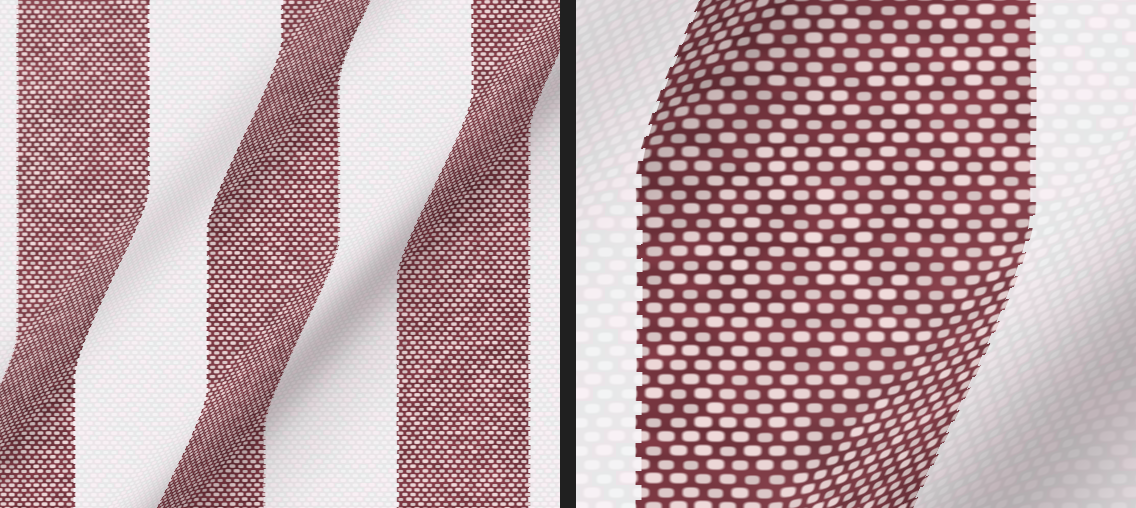
Left: the whole. Right: its middle third, enlarged.
This texture is drawn by a Shadertoy shader. Its source:

```glsl
const vec3 WHITE = vec3(0.965, 0.945, 0.955);
const vec3 RED_YARN = vec3(0.47, 0.21, 0.25);
const vec3 PALE_YARN = vec3(0.89, 0.81, 0.81);
const vec3 HAZE = vec3(0.69, 0.51, 0.53);
const vec2 WEAVE_PITCH = vec2(0.01465, 0.00846);
const vec2 FOLD_SHIFT = vec2(0.133, 0.085);

float hash(vec2 p) {
    vec3 q = fract(vec3(p.xyx) * 0.1031);
    q += dot(q, q.yzx + 33.33);
    return fract((q.x + q.y) * q.z);
}

float noise(vec2 p) {
    vec2 i = floor(p), f = fract(p);
    f = f * f * (3.0 - 2.0 * f);
    float low = mix(hash(i), hash(i + vec2(1, 0)), f.x);
    float high = mix(hash(i + vec2(0, 1)), hash(i + vec2(1, 1)), f.x);
    return mix(low, high, f.y);
}

float bump(float x, float center, float width) {
    float t = (x - center) / width;
    return exp(-t * t);
}

// Signed distance to the nearest stripe, negative inside
float stripeDistance(float x, float center, float width, float period) {
    float offset = mod(x - center + 0.5 * period, period) - 0.5 * period;
    return abs(offset) - 0.5 * width;
}

// Staggered oblong floats: x is coverage, y is a random value per float
vec2 weave(vec2 grid, vec2 halfSize, float softness) {
    float row = floor(grid.y);
    grid.x += 0.5 * mod(row, 2.0);
    float seed = hash(vec2(floor(grid.x), row) + 57.0);
    vec2 cell = fract(grid) - 0.5;
    cell.y += 0.10 * (seed - 0.5);
    vec2 q = abs(cell) / (halfSize * mix(0.9, 1.1, seed));
    float radius = pow(dot(q * q, q), 1.0 / 3.0);
    return vec2(1.0 - smoothstep(1.0 - softness, 1.0 + softness, radius), seed);
}

void mainImage(out vec4 fragColor, in vec2 fragCoord) {
    // Widths are the unit; y runs down from the top edge
    vec2 p = vec2(fragCoord.x, iResolution.y - fragCoord.y) / iResolution.x;

    // Two diagonal folds slide the cloth sideways and down
    float across = p.x + 0.9 * p.y + 0.008 * (noise(p * 4.0) - 0.5);
    float firstFold = smoothstep(0.566, 0.742, across);
    float secondFold = smoothstep(0.990, 1.159, across);
    vec2 cloth = p + FOLD_SHIFT * (firstFold + secondFold);
    cloth += 0.0012 * (vec2(noise(p * 25.0), noise(p * 25.0 + 40.0)) - 0.5);

    // Weave, blurred where the cloth lies out of focus
    vec2 grid = cloth / WEAVE_PITCH;
    vec2 footprint = fwidth(grid);
    float blur = 0.1 * (1.0 - smoothstep(0.35, 0.75, across));
    float softness = min(0.22 + blur + 0.7 * length(footprint), 0.85);
    vec2 floats = weave(grid, vec2(0.33, 0.35), softness);

    // Stripe edges step with the alternating rows
    float stagger = 0.0035 * (mod(floor(grid.y), 2.0) - 0.5);
    float edge = stripeDistance(cloth.x + stagger, 0.1484, 0.2344, 0.4727);
    float pixel = 1.0 / iResolution.x;
    float stripe = 1.0 - smoothstep(-pixel, pixel, edge);

    // Coloured stripe with uneven yarns and paler slopes
    float yarnTone = 0.84 + 0.20 * noise(grid * vec2(0.6, 1.0))
                   + 0.14 * noise(p * 14.0);
    float slope = bump(across, 0.61, 0.07) + 0.5 * bump(across, 1.01, 0.06);
    float haze = 0.22 * slope + 0.14 * (1.0 - smoothstep(0.25, 0.65, across));
    vec3 red = mix(RED_YARN * yarnTone, HAZE, haze);
    vec3 pale = PALE_YARN * mix(0.93, 1.06, floats.y);
    vec3 colored = mix(red, pale, floats.x);
    colored *= 1.0 - 0.15 * bump(across, 0.73, 0.06);

    // White ground with a faint weave and cool and warm threads
    vec3 tint = mix(vec3(0.97, 1.0, 0.99), vec3(1.0, 0.98, 0.99), floats.y);
    vec3 ground = WHITE * tint * mix(0.965, 1.015, floats.x);

    // Soft fold shading, deepest under the second crest
    float shadow = 0.09 * bump(across, 0.65, 0.075)
                 + 0.21 * bump(across, 1.125, 0.065)
                 + 0.06 * bump(across, 1.22, 0.10);
    vec3 shade = vec3(1.0) - shadow * vec3(0.96, 1.06, 1.03);
    vec3 color = mix(ground, colored, stripe) * shade;
    fragColor = vec4(clamp(color, 0.0, 1.0), 1.0);
}
```
